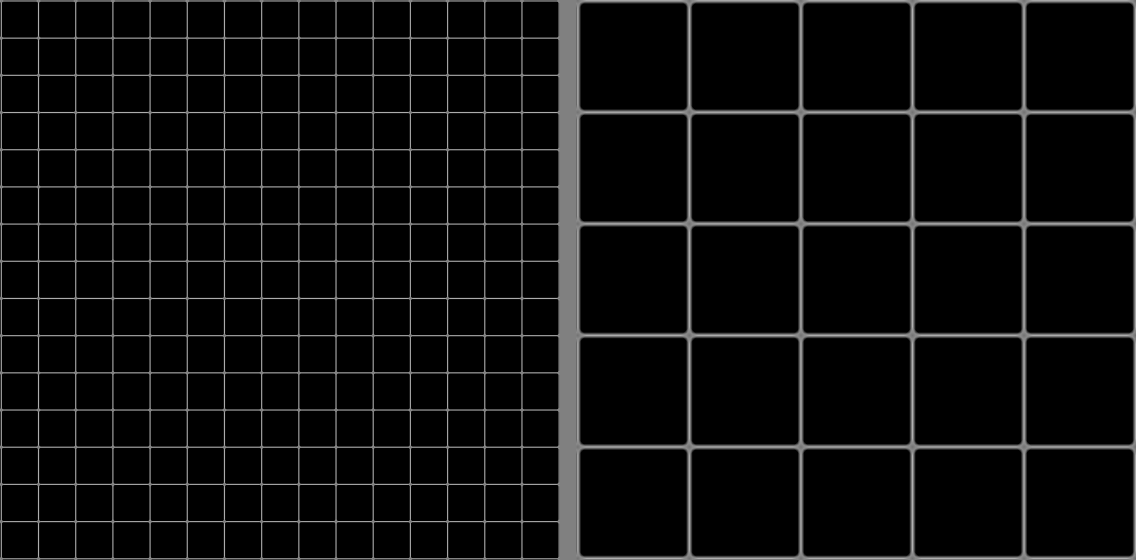
Left, the full canvas; right, a detail of the centre.
A WebGL 2 fragment shader for this pattern:

```glsl
#version 300 es
precision highp float;

#define UNIT (1.0 / 512.0)
#define CELL_SIZE (34.0 * UNIT)
#define GRID_ORIGIN (vec2(1.22, 1.115) * UNIT)
#define LINE_WIDTH (1.0 * UNIT)
#define SOFTNESS (1.0 * UNIT)
#define NODE_RADIUS (2.0 * UNIT)
#define CORE_RADIUS (0.5 * UNIT)
#define LINE_COLOR vec3(0.695)
#define NODE_COLOR vec3(0.54)
#define NODE_CORE_COLOR vec3(0.45)
#define BACKGROUND vec3(0.0)

uniform vec2 u_resolution;
out vec4 fragColor;

// Distance along each axis to the nearest grid line
vec2 gridDistance(vec2 p) {
    vec2 cell = (p - GRID_ORIGIN) / CELL_SIZE;
    return abs(fract(cell + 0.5) - 0.5) * CELL_SIZE;
}

// Signed distance to coverage across a soft edge
float coverage(float dist, float blur) {
    return clamp(0.5 - dist / blur, 0.0, 1.0);
}

void main() {
    vec2 uv = gl_FragCoord.xy / u_resolution;
    float pixel = 1.0 / min(u_resolution.x, u_resolution.y);
    float blur = max(pixel, SOFTNESS);
    vec2 d = gridDistance(uv);

    // Thin soft lines in both directions
    float line = coverage(min(d.x, d.y) - 0.5 * LINE_WIDTH, blur);
    vec3 color = mix(BACKGROUND, LINE_COLOR, line);

    // Small diamond with a dull core at each crossing
    float node = coverage((d.x + d.y - NODE_RADIUS) * 0.7071, blur);
    float core = coverage(length(d) - CORE_RADIUS, blur);
    vec3 nodeColor = mix(NODE_COLOR, NODE_CORE_COLOR, core);
    color = mix(color, nodeColor, node);

    fragColor = vec4(color, 1.0);
}
```
